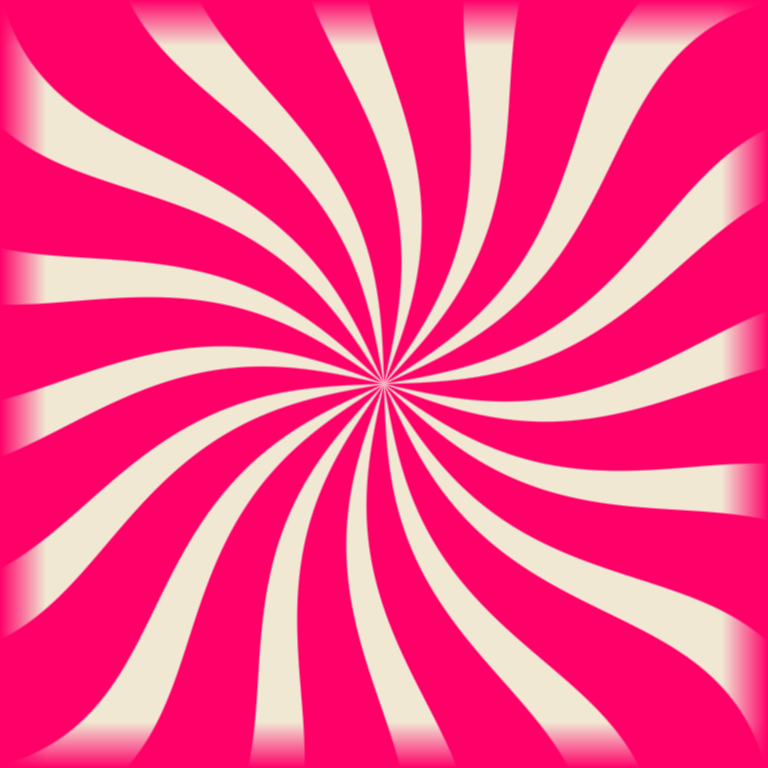
A WebGL 2 fragment shader for this background:

```glsl
#version 300 es
precision highp float;
// Sixteen wavy cream rays swirling out of the centre of a hot pink field, fading at the border.

uniform vec2 u_resolution;
out vec4 fragColor;

const float TAU = 6.2831853;
const float RAYS = 16.0;

// Coverage of the rays, whose angle sways with the radius
float swirlRays(vec2 p) {
    float radius = length(p);
    float sway = radians(62.8 - 12.0 * cos(5.55 * radius));
    float angle = radius > 0.0 ? atan(p.y, p.x) : 0.0;
    float ray = (angle - sway) * RAYS / TAU;
    float offset = abs(fract(ray + 0.5) - 0.5);
    float edgeDistance = (0.181 - offset) * radius * TAU / RAYS;
    float softness = max(0.003, 1.2 / min(u_resolution.x, u_resolution.y));
    return clamp(0.5 + edgeDistance / softness, 0.0, 1.0);
}

// Linear fade towards all four sides
float borderFade(vec2 uv) {
    vec2 fade = clamp(min(uv, 1.0 - uv) / 0.06, 0.0, 1.0);
    return fade.x * fade.y;
}

void main() {
    vec2 uv = gl_FragCoord.xy / u_resolution;
    vec2 p = (gl_FragCoord.xy - 0.5 * u_resolution) / min(u_resolution.x, u_resolution.y);
    vec3 pink = vec3(1.0, 0.0, 0.41);
    vec3 cream = vec3(0.945, 0.91, 0.83);

    vec3 color = mix(pink, cream, swirlRays(p) * borderFade(uv));

    // Small pale hub where the rays meet
    float hub = 0.6 * exp(-dot(p, p) / 0.00004);
    color = mix(color, vec3(0.97, 0.88, 0.88), hub);

    fragColor = vec4(color, 1.0);
}
```
